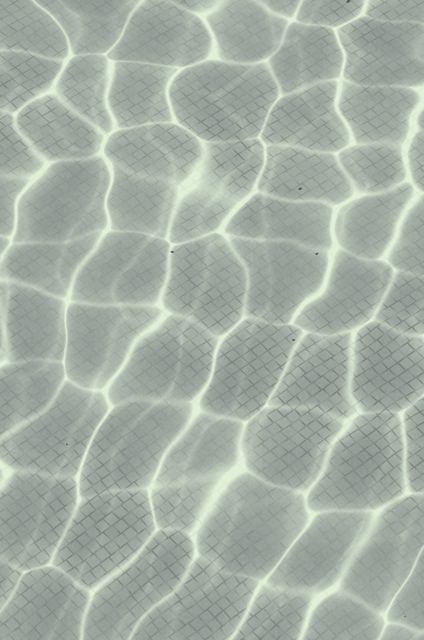
Reproduce this texture procedurally as a Shadertoy shader.

```glsl
// Sunlight caustics rippling over a pale mosaic floor under shallow water.
// A warped, leaning cell pattern gives the bright net of light; a rotated
// tile grid, broken up by gradient noise, gives the grout beneath it.

const vec3 SHADE = vec3(0.52, 0.56, 0.55);
const vec3 GLOW = vec3(0.80, 0.86, 0.78);
const vec3 GROUT = vec3(0.40, 0.40, 0.39);
const vec3 DEBRIS = vec3(0.25, 0.22, 0.18);

// Two random values in -1..1 for a lattice point
vec2 hash2(vec2 p) {
    vec3 h = fract(p.xyx * vec3(0.1031, 0.1030, 0.0973));
    h += dot(h, h.yzx + 33.33);
    return 2.0 * fract((h.xx + h.yz) * h.zy) - 1.0;
}

float gradientNoise(vec2 p) {
    vec2 i = floor(p), f = fract(p);
    vec2 u = f * f * f * (f * (f * 6.0 - 15.0) + 10.0);
    vec2 e = vec2(0.0, 1.0);
    float a = dot(hash2(i), f);
    float b = dot(hash2(i + e.yx), f - e.yx);
    float c = dot(hash2(i + e.xy), f - e.xy);
    float d = dot(hash2(i + e.yy), f - e.yy);
    return mix(mix(a, b, u.x), mix(c, d, u.x), u.y);
}

vec2 noise2(vec2 p) {
    return vec2(gradientNoise(p), gradientNoise(p + vec2(37.2, 91.7)));
}

vec2 cellSite(vec2 cell) {
    return cell + 0.5 + vec2(0.25, 0.38) * hash2(cell);
}

// Light gathered along cell borders: a soft halo plus a sharp core
float caustics(vec2 q, float coreWidth, float haloWidth) {
    vec2 home = floor(q), nearCell = home, nearOffset = vec2(0.0);
    float nearest = 9.0;
    for (int j = -1; j <= 1; j++)
    for (int i = -1; i <= 1; i++) {
        vec2 cell = home + vec2(i, j);
        vec2 r = cellSite(cell) - q;
        if (dot(r, r) < nearest) {
            nearest = dot(r, r);
            nearCell = cell;
            nearOffset = r;
        }
    }
    float light = 0.0;
    for (int j = -1; j <= 1; j++)
    for (int i = -1; i <= 1; i++) {
        if (i == 0 && j == 0) continue;
        vec2 cell = nearCell + vec2(i, j);
        vec2 r = cellSite(cell) - q;
        vec2 n = normalize(r - nearOffset);
        float d = 0.5 * (dot(r, r) - nearest);
        float strength = mix(0.45, 1.0, n.x * n.x);
        strength *= 0.85 + 0.25 * hash2(cell + nearCell).x;
        float core = exp(-d * d / (coreWidth * coreWidth));
        light += strength * (0.48 * exp(-d / haloWidth) + 0.6 * core);
    }
    return light;
}

// Grout coverage of a slightly staggered tile grid, one tile per unit
float grout(vec2 t, float halfWidth, float blur) {
    t.x += 0.2 * hash2(vec2(floor(t.y), 5.0)).x;
    vec2 edge = 0.5 - abs(fract(t) - 0.5);
    vec2 line = 1.0 - smoothstep(halfWidth - blur, halfWidth + blur, edge);
    return max(line.x, line.y);
}

// Scattered specks lying on the floor
float debris(vec2 p, float aspect, float blur) {
    float cover = 0.0;
    for (int i = 0; i < 7; i++) {
        vec2 h = hash2(vec2(float(i) + 3.0, 17.0));
        vec2 r = p - (0.5 + 0.5 * h) * vec2(aspect, 1.0);
        r = vec2(r.x + h.x * r.y, r.y - h.x * r.x) * vec2(1.0, 1.7);
        float size = 0.0025 + 0.001 * h.y;
        cover = max(cover, 1.0 - smoothstep(size - blur, size + blur, length(r)));
    }
    return cover;
}

void mainImage(out vec4 fragColor, in vec2 fragCoord) {
    vec2 p = fragCoord / iResolution.y;
    float aspect = iResolution.x / iResolution.y;
    float pixel = 1.0 / iResolution.y;

    // Ripple space: columns lean left toward the viewer, rows shrink with depth
    vec2 q = vec2((p.x - 0.55 * p.y + 0.22 * p.y * p.y) * 8.2,
                  6.2 * p.y + 2.6 * p.y * p.y + 0.9 * p.x);
    q += 0.42 * noise2(q * 0.75) + 0.13 * noise2(q * 2.1 + 8.0);

    // Main net of light, a fainter second net, and broad drifts
    float swell = smoothstep(-0.25, 0.55, gradientNoise(q * 0.9 + 21.0));
    float light = 0.14 + caustics(q, mix(0.028, 0.075, swell), 0.15);
    light += 0.22 * caustics(q * vec2(1.25, 0.9) + 41.3, 0.07, 0.13);
    light += 0.16 * gradientNoise(q * 1.4 + 60.0) + 0.05 * (p.y - 0.5);

    // Mosaic floor, bent by the water
    vec2 floorPos = vec2(p.x, 1.05 * p.y + 0.2 * p.y * p.y);
    floorPos += 0.006 * noise2(p * 14.0);
    vec2 tile = mat2(0.77, -0.64, 0.64, 0.77) * floorPos * 54.0;
    float patches = smoothstep(-0.3, 0.35, gradientNoise(p * 4.0 + 3.0));
    float wear = smoothstep(-0.3, 0.3, gradientNoise(p * 60.0));
    float seam = grout(tile, 0.05, 0.03 + 54.0 * pixel * 0.6);
    seam *= mix(0.2, 0.75, patches) * mix(0.3, 1.0, wear);
    seam *= 1.0 - 0.8 * smoothstep(0.35, 0.95, light);
    light += 0.03 * hash2(floor(tile)).x + 0.11 * gradientNoise(p * 210.0);

    vec3 color = mix(SHADE, GLOW, clamp(light, -0.1, 1.28));
    color = mix(color, GROUT, seam);
    color = mix(color, DEBRIS, 0.75 * debris(p, aspect, pixel));
    fragColor = vec4(color, 1.0);
}
```
